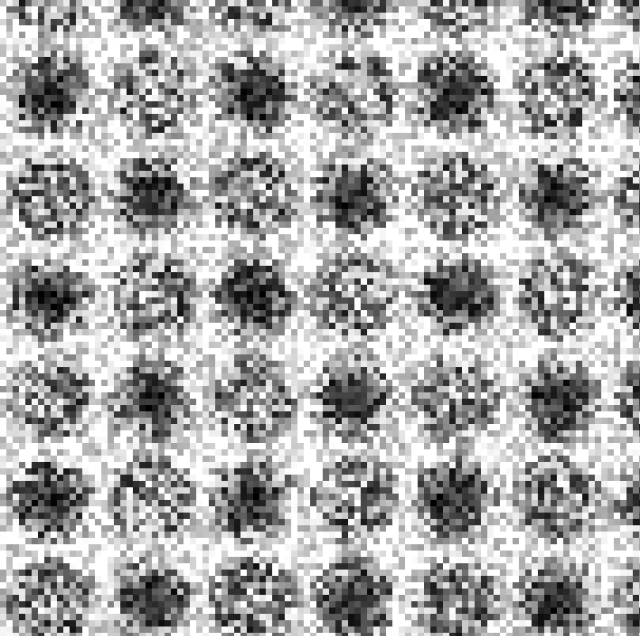
Write a Shadertoy shader that draws this pattern.

```glsl
// Draws a grid of grainy grey dots on a coarse mosaic of square blocks.
// Solid-cored and speckled dots alternate like a checkerboard; each block takes
// its tone from a radial profile plus a hash, with faint gradient-noise drift.

const float BLOCKS_DOWN = 100.5;          // blocks over the canvas height
const float PITCH = 16.0;                 // blocks between dot centres
const vec2 GRID_SHIFT = vec2(0.0, 2.5);   // grid phase, in blocks
const float PAPER = 0.93;
const float PAPER_GRAIN = 0.30;

float hash(vec2 p) {
    vec3 q = fract(vec3(p.xyx) * 0.1031);
    q += dot(q, q.yzx + 33.33);
    return fract((q.x + q.y) * q.z);
}

vec2 gradient(vec2 corner) {
    float angle = 6.2832 * hash(corner + 71.0);
    return vec2(cos(angle), sin(angle));
}

float gradientNoise(vec2 p) {
    vec2 i = floor(p), f = fract(p);
    vec2 u = f * f * f * (f * (f * 6.0 - 15.0) + 10.0);
    vec2 e = vec2(0.0, 1.0);
    float low = mix(dot(gradient(i), f),
                    dot(gradient(i + e.yx), f - e.yx), u.x);
    float high = mix(dot(gradient(i + e.xy), f - e.xy),
                     dot(gradient(i + e.yy), f - e.yy), u.x);
    return mix(low, high, u.y);
}

// Mean tone (x) and grain spread (y) of a dot with a dense dark core
vec2 solidDot(float r) {
    return mix(vec2(0.17, 0.18), vec2(0.56, 0.48), smoothstep(0.1, 0.8, r));
}

// Mean tone (x) and grain spread (y) of a loose dot, paler in the middle
vec2 speckledDot(float r, float hollow) {
    float centre = 1.0 - smoothstep(0.05, 0.5, r);
    return vec2(0.53 + 0.2 * hollow * centre, 0.46);
}

// Grey tone of one whole block
float blockTone(vec2 block) {
    vec2 cell = floor(block / PITCH);
    vec2 offset = block + 0.5 - PITCH * (cell + 0.5);
    float r = length(offset) / (0.5 * PITCH);
    float isSolid = mod(cell.x + cell.y, 2.0);

    vec2 ink = mix(speckledDot(r, hash(cell + 19.0)), solidDot(r), isSolid);
    float cover = 1.0 - smoothstep(0.65, 1.05, r);
    vec2 profile = mix(vec2(PAPER, PAPER_GRAIN), ink, cover);

    float grain = 2.0 * hash(block + 137.0) - 1.0;
    float drift = 0.10 * gradientNoise(block * vec2(0.23, 0.41));
    return clamp(profile.x + profile.y * grain + drift, 0.0, 1.0);
}

// Blends the four nearest blocks over one pixel width at their shared edges
float mosaic(vec2 p, float pixel) {
    vec2 base = floor(p - 0.5);
    vec2 blend = clamp((fract(p - 0.5) - 0.5) / pixel + 0.5, 0.0, 1.0);
    vec2 e = vec2(0.0, 1.0);
    float low = mix(blockTone(base), blockTone(base + e.yx), blend.x);
    float high = mix(blockTone(base + e.xy), blockTone(base + e.yy), blend.x);
    return mix(low, high, blend.y);
}

void mainImage(out vec4 fragColor, in vec2 fragCoord) {
    float pixel = BLOCKS_DOWN / iResolution.y;
    vec2 p = fragCoord * pixel + GRID_SHIFT;
    fragColor = vec4(vec3(mosaic(p, pixel)), 1.0);
}
```
